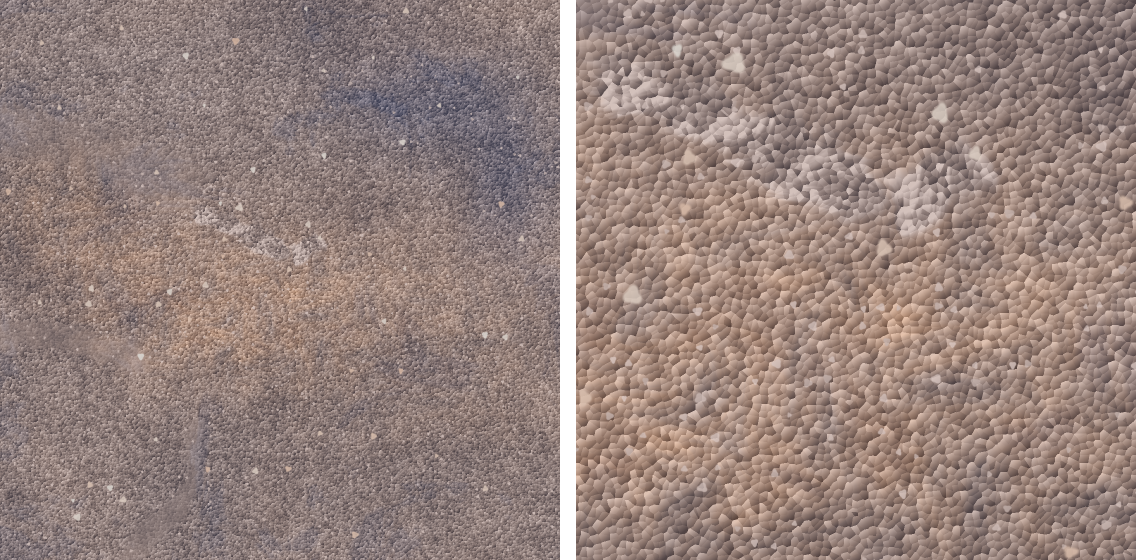
Left, the full canvas; right, a detail of the centre.
Write a Shadertoy shader that draws this texture.

```glsl
#define GRAIN_SCALE 235.0
#define GRAIN_TONE 0.50
#define GRAIN_RELIEF 0.46
#define STAIN_SCALE 7.0
#define STAIN_DEPTH 0.34
#define PEBBLE_SCALE 34.0
#define FLECK_SCALE 92.0
#define SHADOW vec3(0.31, 0.265, 0.275)
#define STONE vec3(0.545, 0.475, 0.460)
#define PALE vec3(0.77, 0.70, 0.68)
#define OCHRE vec3(0.065, 0.005, -0.055)
#define SLATE vec3(-0.050, -0.010, 0.045)

vec3 hash3(vec2 cell) {
    vec3 q = fract(cell.xyx * vec3(0.1031, 0.1030, 0.0973));
    q += dot(q, q.yxz + 33.33);
    return fract((q.xxy + q.yzz) * q.zyx);
}

// Layered, warped sines: irregular stains in about -1..1
float stains(vec2 p) {
    float sum = 0.0, amp = 0.5;
    for (int i = 0; i < 6; i++) {
        p = mat2(1.36, 1.14, -1.14, 1.36) * p + 2.7;
        p += 0.75 * sin(p.yx * 0.9 + float(i));
        sum += amp * sin(p.x) * sin(p.y + 0.6 * sin(p.x * 0.7));
        amp *= 0.66;
    }
    return sum;
}

// Cellular grains: xy = offset from nearest centre, z = random tone
vec3 grains(vec2 p) {
    vec2 cell = floor(p);
    float nearest = 9.0;
    vec3 grain = vec3(0.0);
    for (int y = -1; y <= 1; y++)
    for (int x = -1; x <= 1; x++) {
        vec2 c = cell + vec2(x, y);
        vec3 h = hash3(c);
        vec2 d = p - c - h.xy;
        float dist = dot(d, d);
        if (dist < nearest) {
            nearest = dist;
            grain = vec3(d, h.z);
        }
    }
    return grain;
}

// Scattered rounded stones: x = coverage, y = random tone
vec2 pebbles(vec2 p, float share, float radius) {
    vec2 cell = floor(p);
    vec3 h = hash3(cell + 71.0), k = hash3(cell + 191.0);
    vec2 d = p - cell - mix(vec2(0.28), vec2(0.72), h.xy);
    d.x *= 0.8 + 0.5 * k.x;
    float r = radius * (0.5 + 0.5 * k.y) * (1.0 + 0.18 * sin(3.0 * atan(d.y, d.x) + 6.3 * k.z));
    float cover = 1.0 - smoothstep(r - 0.04, r + 0.04, length(d));
    return vec2(cover * step(h.z, share), k.z);
}

float blob(vec2 p, vec2 centre, vec2 size) {
    vec2 d = (p - centre) / size;
    return exp(-dot(d, d));
}

float band(vec2 p, vec2 a, vec2 b, float width) {
    vec2 ab = b - a;
    float along = clamp(dot(p - a, ab) / dot(ab, ab), 0.0, 1.0);
    return 1.0 - smoothstep(width * 0.55, width, length(p - a - ab * along));
}

vec3 surface(vec2 p) {
    float broad = stains(p * STAIN_SCALE * 0.35 + 1.7);
    float patchy = stains(p * STAIN_SCALE + 8.3);
    float speckle = stains(p * STAIN_SCALE * 4.0 + 3.1);
    vec2 w = p + 0.025 * vec2(patchy, broad) + 0.008 * speckle;

    // Weathered regions
    float slate = blob(w, vec2(0.76, 0.82), vec2(0.16, 0.10)) + blob(w, vec2(0.90, 0.67), vec2(0.09, 0.13));
    float soot = blob(w, vec2(0.62, 0.99), vec2(0.20, 0.13)) + 0.6 * blob(w, vec2(0.65, 0.63), vec2(0.08, 0.05))
               + 0.5 * blob(w, vec2(0.10, 0.52), vec2(0.16, 0.08)) + 0.6 * blob(w, vec2(0.01, 0.09), vec2(0.05, 0.04));
    float ochre = blob(w, vec2(0.38, 0.45), vec2(0.24, 0.13)) + 0.7 * blob(w, vec2(0.12, 0.62), vec2(0.20, 0.12))
                + 0.5 * blob(w, vec2(0.75, 0.42), vec2(0.30, 0.22));
    float dusty = blob(w, vec2(0.30, 0.87), vec2(0.25, 0.16));
    float worn = max(band(w, vec2(-0.1, 0.42), vec2(0.25, 0.36), 0.030), band(w, vec2(0.36, 0.23), vec2(0.35, 0.12), 0.026));
    worn = max(worn, band(w, vec2(0.35, 0.12), vec2(0.21, -0.02), 0.026));
    worn = max(worn, 0.7 * band(w, vec2(-0.1, 0.79), vec2(0.32, 0.67), 0.06));
    float crust = max(band(w, vec2(0.36, 0.62), vec2(0.49, 0.56), 0.019), band(w, vec2(0.52, 0.55), vec2(0.56, 0.57), 0.018));

    // Broad tone, dark blotches and grain relief
    vec3 g = grains(p * GRAIN_SCALE);
    float blotch = smoothstep(0.18, 0.62, patchy + 0.35 * speckle);
    float tone = 0.54 + STAIN_DEPTH * (0.45 * broad + 0.25 * patchy + 0.3 * speckle);
    tone += 0.10 * dusty + 0.05 * ochre - 0.20 * soot - 0.17 * slate - 0.15 * blotch * (1.0 - worn);
    float grit = GRAIN_TONE * (g.z - 0.5) + GRAIN_RELIEF * dot(g.xy, vec2(-0.6, 0.8));
    tone += grit * (1.0 - 0.55 * worn) + 0.04 * worn;
    tone += 0.34 * crust * smoothstep(-0.25, 0.35, speckle + 0.5 * (g.z - 0.5));

    vec3 col = mix(SHADOW, STONE, clamp(tone * 2.0, 0.0, 1.0));
    col = mix(col, PALE, clamp(tone * 2.0 - 1.0, 0.0, 1.25));
    col += OCHRE * (ochre * (0.6 + 0.6 * speckle) + 0.25 * broad) * (1.0 - crust);
    col += SLATE * (slate + 0.4 * blotch + 0.3 * soot);

    // Loose pebbles and bright flecks
    vec2 stone = pebbles(p * PEBBLE_SCALE, 0.055, 0.20);
    vec2 fleck = pebbles(p * FLECK_SCALE, 0.07 + 0.10 * dusty + 0.06 * ochre, 0.25);
    col = mix(col, PALE + 0.10 * fleck.y, 0.75 * fleck.x);
    vec3 stoneColour = mix(PALE + OCHRE, vec3(0.86, 0.85, 0.83), stone.y);
    return mix(col, stoneColour, 0.85 * stone.x);
}

void mainImage(out vec4 fragColor, in vec2 fragCoord) {
    // Four samples per pixel soften the grain edges
    vec3 col = vec3(0.0);
    for (int i = 0; i < 4; i++) {
        vec2 shift = vec2(i % 2, i / 2) * 0.5 - 0.25;
        col += surface((fragCoord + shift) / iResolution.y);
    }
    fragColor = vec4(col * 0.25, 1.0);
}
```
